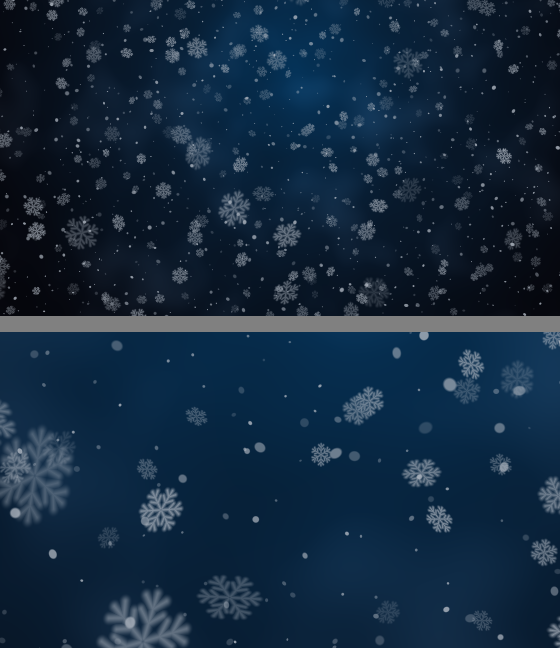
Top, the full canvas; bottom, a detail of the centre.
Give the GLSL for this background, as a Shadertoy shader.

```glsl
const vec3 GLOW_COLOR = vec3(0.020, 0.205, 0.355);
const vec3 NIGHT_COLOR = vec3(0.035, 0.110, 0.190);
const vec3 EDGE_COLOR = vec3(0.022, 0.025, 0.050);
const vec3 SNOW_COLOR = vec3(0.68, 0.71, 0.75);
const vec3 HAZE_COLOR = vec3(0.055, 0.065, 0.075);
const vec2 GLOW_CENTER = vec2(0.53, 0.78);
const float NIGHT_RADIUS = 0.55;
const float EDGE_RADIUS = 1.15;
const float TAU = 6.2831853;

// Per layer: grid cell, share of filled cells, smallest and largest radius
const int LAYER_COUNT = 5;
const vec4 LAYERS[LAYER_COUNT] = vec4[](
    vec4(0.040, 0.45, 0.0015, 0.0030),
    vec4(0.045, 0.48, 0.0035, 0.0085),
    vec4(0.070, 0.46, 0.0120, 0.0200),
    vec4(0.140, 0.30, 0.0230, 0.0340),
    vec4(0.250, 0.30, 0.0420, 0.0560));
const float DOT_RADIUS_LIMIT = 0.01;

vec3 hash3(vec3 p) {
    p = fract(p * vec3(0.1031, 0.1030, 0.0973));
    p += dot(p, p.yxz + 33.33);
    return fract((p.xxy + p.yxx) * p.zyx);
}

vec2 gradientAt(vec2 cell) {
    float angle = TAU * hash3(vec3(cell, 91.0)).x;
    return vec2(cos(angle), sin(angle));
}

float gradientNoise(vec2 p) {
    vec2 i = floor(p), f = fract(p);
    vec2 u = f * f * f * (f * (f * 6.0 - 15.0) + 10.0);
    vec2 e = vec2(0.0, 1.0);
    float low = mix(dot(gradientAt(i), f), dot(gradientAt(i + e.yx), f - e.yx), u.x);
    float high = mix(dot(gradientAt(i + e), f - e), dot(gradientAt(i + 1.0), f - 1.0), u.x);
    return mix(low, high, u.y);
}

float segmentDistance(vec2 p, vec2 a, vec2 b) {
    vec2 ab = b - a;
    return length(p - a - ab * clamp(dot(p - a, ab) / dot(ab, ab), 0.0, 1.0));
}

// Six-armed crystal of unit radius, two pairs of twigs on each arm
float crystalDistance(vec2 p) {
    float sector = TAU / 6.0;
    float angle = mod(atan(p.y, p.x + 1e-6) + 0.5 * sector, sector) - 0.5 * sector;
    vec2 q = length(p) * vec2(cos(angle), abs(sin(angle)));
    float arm = segmentDistance(q, vec2(0.06, 0.0), vec2(0.95, 0.0));
    float inner = segmentDistance(q, vec2(0.36, 0.0), vec2(0.58, 0.25));
    float outer = segmentDistance(q, vec2(0.64, 0.0), vec2(0.86, 0.23));
    return min(arm, min(inner, outer)) - 0.07;
}

float flakeCoverage(vec2 offset, float radius, vec3 rnd, bool isDot) {
    float angle = TAU * rnd.x;
    float c = cos(angle), s = sin(angle);
    vec2 q = mat2(c, -s, s, c) * offset / radius;
    q.y /= mix(0.72, 1.0, rnd.y);
    float edge = mix(0.04, 0.13, rnd.z) + 0.6 / (iResolution.y * radius);
    float d = isDot ? length(q) - 0.85 : crystalDistance(q);
    return 1.0 - smoothstep(-edge, edge, d);
}

float snowLayer(vec2 p, vec4 layer, float seed) {
    vec2 home = floor(p / layer.x);
    bool isDot = layer.w < DOT_RADIUS_LIMIT;
    float cover = 0.0;
    for (int y = -1; y <= 1; y++) {
        for (int x = -1; x <= 1; x++) {
            vec2 cell = home + vec2(x, y);
            vec3 place = hash3(vec3(cell + 17.0, seed));
            if (place.z > layer.y) continue;
            vec3 look = hash3(vec3(cell + 53.0, seed + 7.0));
            vec3 pose = hash3(vec3(cell + 89.0, seed + 13.0));
            float radius = mix(layer.z, layer.w, look.x * look.x);
            vec2 offset = p - (cell + place.xy) * layer.x;
            if (length(offset) > radius * 1.4 + 0.005) continue;
            float opacity = mix(0.20, 0.85, look.y);
            cover = max(cover, opacity * flakeCoverage(offset, radius, pose, isDot));
        }
    }
    return cover;
}

vec3 nightSky(vec2 p, float aspect) {
    float d = length((p - GLOW_CENTER * vec2(aspect, 1.0)) * vec2(1.0, 0.92));
    vec3 sky = mix(GLOW_COLOR, NIGHT_COLOR, smoothstep(-0.15, 1.0, d / NIGHT_RADIUS));
    sky = mix(sky, EDGE_COLOR, smoothstep(0.35, EDGE_RADIUS, d));
    // Faint drifting haze
    float haze = gradientNoise(p * 4.0) + 0.6 * gradientNoise(p * 9.0 + 5.0);
    sky *= 1.0 + 0.18 * haze;
    return sky + HAZE_COLOR * max(haze, 0.0);
}

void mainImage(out vec4 fragColor, in vec2 fragCoord) {
    vec2 p = fragCoord / iResolution.y;
    vec3 color = nightSky(p, iResolution.x / iResolution.y);
    for (int i = 0; i < LAYER_COUNT; i++) {
        color = mix(color, SNOW_COLOR, snowLayer(p, LAYERS[i], float(i) * 31.0 + 3.0));
    }
    fragColor = vec4(color, 1.0);
}
```
